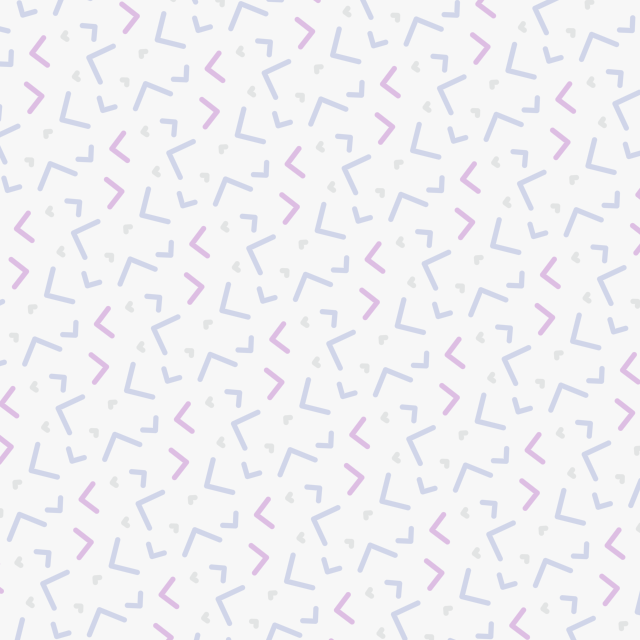
This pattern is drawn by a WebGL 2 fragment shader. Its source:

```glsl
#version 300 es
precision highp float;

uniform vec2 u_resolution;
out vec4 fragColor;

// Colours
const vec3 PAPER = vec3(0.970, 0.970, 0.970);
const vec3 BLUE = vec3(0.815, 0.835, 0.912);
const vec3 PINK = vec3(0.868, 0.745, 0.892);
const vec3 GREY = vec3(0.888, 0.894, 0.894);

// Sizes, as fractions of the canvas
const vec2 LATTICE_STEP = vec2(0.1490, 0.1250); // one side of the tilted square cell
const float STROKE_RADIUS = 0.0041;
const float PINK_ARM = 0.0304;
const float LARGE_ARM = 0.0420;
const float SMALL_ARM = 0.0198;
const float GREY_ARM = 0.0072;

// Chevrons in one cell: corner x, corner y, opening direction in degrees
const vec3 CHEVRONS[12] = vec3[12](
    // pink
    vec3(0.5738, 0.5946, 8.0), vec3(0.5894, 0.5278, 187.0),
    // large blue
    vec3(0.3468, 0.5148, 31.0), vec3(0.3889, 0.6120, -20.0), vec3(0.4774, 0.5712, -67.0),
    // small blue
    vec3(0.4106, 0.5295, 61.0), vec3(0.5408, 0.5773, 132.5), vec3(0.5234, 0.5113, 220.0),
    // grey
    vec3(0.4735, 0.4957, 11.0), vec3(0.3663, 0.5821, 9.0),
    vec3(0.4705, 0.6211, -41.0), vec3(0.4483, 0.5769, 223.0)
);

// Offset from the nearest lattice copy of the origin
vec2 wrapToCell(vec2 offset) {
    mat2 cell = mat2(LATTICE_STEP, vec2(-LATTICE_STEP.y, LATTICE_STEP.x));
    vec2 cellCoord = (offset * cell) / dot(LATTICE_STEP, LATTICE_STEP);
    return cell * (cellCoord - floor(cellCoord + 0.5));
}

// Distance to a rounded right-angled chevron opening along +x
float chevronDistance(vec2 p, float armLength) {
    const vec2 ARM_DIRECTION = vec2(0.70711);
    p.y = abs(p.y);
    float along = clamp(dot(p, ARM_DIRECTION), 0.0, armLength);
    return length(p - along * ARM_DIRECTION) - STROKE_RADIUS;
}

// Distance to the closest chevron in a range of the list
float groupDistance(vec2 p, int first, int count, float armLength) {
    float nearest = 1.0;
    for (int i = first; i < first + count; i++) {
        vec3 chevron = CHEVRONS[i];
        float angle = radians(chevron.z);
        vec2 axis = vec2(cos(angle), sin(angle));
        vec2 offset = wrapToCell(p - chevron.xy);
        vec2 local = vec2(dot(offset, axis), dot(offset, vec2(-axis.y, axis.x)));
        nearest = min(nearest, chevronDistance(local, armLength));
    }
    return nearest;
}

void main() {
    float canvasSize = min(u_resolution.x, u_resolution.y);
    vec2 p = gl_FragCoord.xy / canvasSize;
    float edge = 0.75 / canvasSize;

    float pink = groupDistance(p, 0, 2, PINK_ARM);
    float blue = min(groupDistance(p, 2, 3, LARGE_ARM), groupDistance(p, 5, 3, SMALL_ARM));
    float grey = groupDistance(p, 8, 4, GREY_ARM);

    // Paint each group with a smooth edge
    vec3 colour = PAPER;
    colour = mix(colour, GREY, 1.0 - smoothstep(-edge, edge, grey));
    colour = mix(colour, BLUE, 1.0 - smoothstep(-edge, edge, blue));
    colour = mix(colour, PINK, 1.0 - smoothstep(-edge, edge, pink));
    fragColor = vec4(colour, 1.0);
}
```
